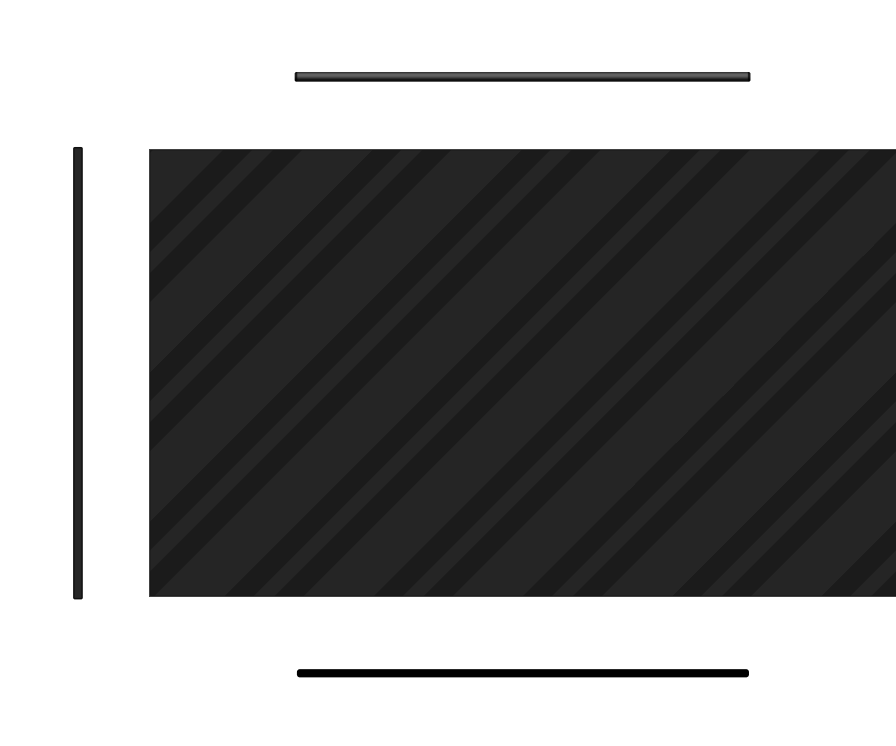
Write a WebGL 1 fragment shader that draws this pattern.

```glsl
precision highp float;

uniform vec2 u_resolution;

// Signed distance to a rounded box given by its lower left and upper right corners
float boxDistance(vec2 p, vec2 low, vec2 high, float radius) {
    vec2 q = abs(p - 0.5 * (low + high)) - 0.5 * (high - low) + radius;
    return length(max(q, 0.0)) + min(max(q.x, q.y), 0.0) - radius;
}

float coverage(float dist, float pixel) {
    return clamp(0.5 - dist / pixel, 0.0, 1.0);
}

// Paired diagonal bands, two units apart horizontally
vec3 stripedCloth(vec2 p, float pixel) {
    float across = mod(p.x - p.y + 1.0, 2.0);
    float pairOffset = abs(abs(across - 0.53) - 0.335);
    float band = coverage((pairOffset - 0.195) * 0.7071, pixel);
    return mix(vec3(0.145), vec3(0.106), band);
}

void main() {
    // The canvas is ten units high
    vec2 p = gl_FragCoord.xy * 10.0 / u_resolution.y;
    float pixel = 10.0 / u_resolution.y;
    vec3 color = vec3(1.0);

    // Striped panel with a thin dark rim, running off the right side
    float panel = boxDistance(p, vec2(2.0, 2.0), vec2(13.0, 8.0), 0.0);
    vec3 cloth = stripedCloth(p, pixel);
    cloth = mix(vec3(0.07), cloth, coverage(panel + 0.015, pixel));
    color = mix(color, cloth, coverage(panel, pixel));

    // Upper rod, shaded from a light top to a dark underside
    float upper = boxDistance(p, vec2(3.95, 8.905), vec2(10.06, 9.035), 0.025);
    float shade = mix(0.06, 0.38, smoothstep(8.92, 8.99, p.y));
    shade = mix(shade, 0.2, smoothstep(9.0, 9.035, p.y));
    shade *= mix(0.3, 1.0, coverage(abs(p.x - 7.005) - 3.02, pixel));
    color = mix(color, vec3(shade), coverage(upper, pixel));

    // Lower rod
    float lower = boxDistance(p, vec2(3.98, 0.92), vec2(10.04, 1.03), 0.04);
    color = mix(color, vec3(0.0), coverage(lower, pixel));

    // Left rod with darker edges
    float left = boxDistance(p, vec2(0.98, 1.965), vec2(1.11, 8.03), 0.025);
    vec3 rod = mix(vec3(0.06), vec3(0.15), coverage(left + 0.02, pixel));
    color = mix(color, rod, coverage(left, pixel));

    gl_FragColor = vec4(color, 1.0);
}
```
